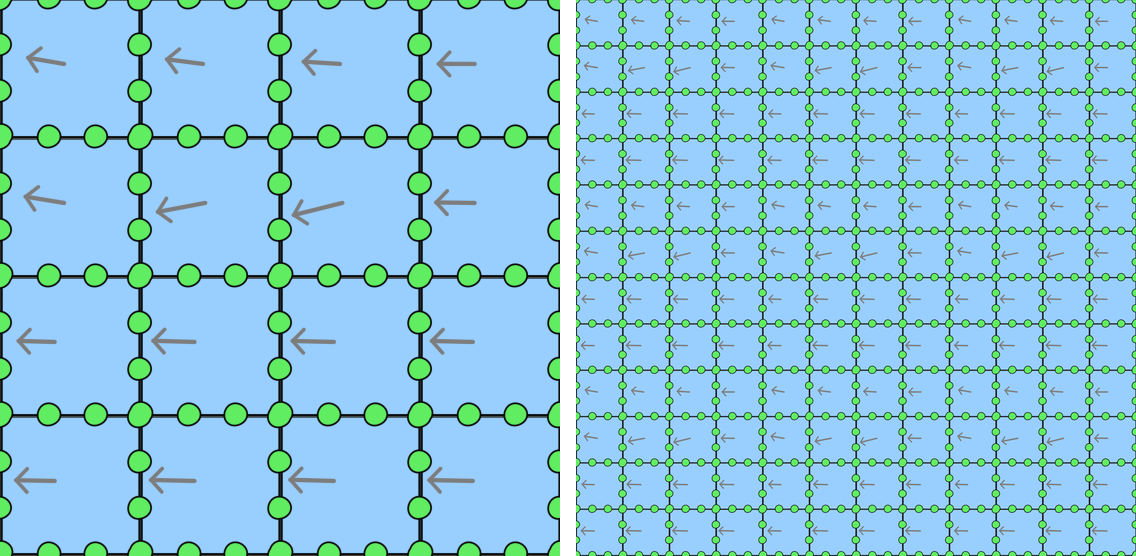
Left, the tile; right, the same tile 3 across and 3 down.
Write a Shadertoy shader that draws this pattern.

```glsl
// Square lattice of black rods strung with green beads on pale blue,
// with one grey flow arrow per cell. Rods and beads are wrapped distance
// functions; arrows follow a steady leftward wind bent by a small eddy.

#define CELLS 4.0
#define BEAD_RADIUS 0.087
#define OUTLINE 0.0125
#define WOBBLE 0.0016
#define ROD_V 0.0155
#define ROD_H 0.0125
#define SHAFT 0.0155
#define BARB 0.115
#define EDDY_CENTER vec2(1.55, 2.0)
#define SKY vec3(0.60, 0.81, 1.0)
#define GREEN vec3(0.38, 0.93, 0.38)
#define GREY vec3(0.49)

const vec3 INK = vec3(0.03, 0.04, 0.04);

float hash(vec2 p) {
    return fract(sin(dot(p, vec2(127.1, 311.7))) * 43758.5453);
}

// Signed offset to the nearest copy of a point repeated in every cell
vec2 wrapCell(vec2 p) {
    return fract(p + 0.5) - 0.5;
}

float segment(vec2 p, vec2 a, vec2 b) {
    vec2 pa = p - a, ba = b - a;
    return length(pa - ba * clamp(dot(pa, ba) / dot(ba, ba), 0.0, 1.0));
}

// Slightly uneven, hand-drawn disc
float bead(vec2 p, vec2 center) {
    vec2 q = wrapCell(p - center);
    float a = atan(q.y, q.x);
    return length(q) - BEAD_RADIUS - WOBBLE * (sin(2.0 * a + 0.6) + sin(3.0 * a + 2.0));
}

// Beads at thirds of each rod, and a doubled bead on each crossing
float beads(vec2 p) {
    float d = min(bead(p, vec2(0.006, 0.028)), bead(p, vec2(-0.006, 0.005)));
    for (int i = 1; i <= 2; i++) {
        float t = float(i) / 3.0;
        d = min(d, bead(p, vec2(t + 0.016, 0.018)));
        d = min(d, bead(p, vec2(-0.004, t + 0.013)));
    }
    return d;
}

// Arrow of one cell: tail position, length and rise vary with the flow
float arrow(vec2 p, vec2 cell) {
    vec2 fromEddy = cell - EDDY_CENTER;
    float r2 = dot(fromEddy, fromEddy);
    float eddy = exp(-2.5 * r2 * r2);
    float upper = step(1.5, cell.y);
    float calm = (1.0 - upper) * step(cell.x, 0.5);

    float tailX = mix(0.39, 0.457, upper) - mix(0.0015, 0.0075, upper) * cell.x * cell.x;
    vec2 tail = vec2(tailX + 0.02 * eddy, 0.54);
    float run = 0.31 - 0.018 * cell.y - 0.035 * calm + 0.08 * eddy;
    float rise = mix(0.009, 0.048 - 0.015 * cell.x, upper) - 0.12 * eddy;
    rise += 0.008 * (hash(cell) - 0.5);
    vec2 tip = tail + vec2(-run, rise);

    vec2 back = normalize(tail - tip);
    vec2 side = vec2(-back.y, back.x);
    float d = segment(p, tip, tail) - SHAFT;
    for (float s = -1.0; s <= 1.0; s += 2.0) {
        vec2 barbEnd = tip + BARB * (0.68 * back + 0.73 * s * side);
        d = min(d, segment(p, tip, barbEnd) - 0.85 * SHAFT);
    }
    return d;
}

void mainImage(out vec4 fragColor, in vec2 fragCoord) {
    vec2 p = fragCoord / iResolution.xy * CELLS;
    float soft = 0.75 * CELLS / iResolution.y;
    #define COVER(d) smoothstep(soft, -soft, d)

    vec3 color = mix(SKY, GREY, COVER(arrow(fract(p), mod(floor(p), CELLS))));

    // Rods with a faint lighter streak
    vec2 rod = wrapCell(p - vec2(0.004, 0.0085));
    color = mix(color, INK, COVER(abs(rod.y) - ROD_H));
    color = mix(color, vec3(0.36), COVER(abs(rod.y + 0.006) - 0.003));
    color = mix(color, INK, COVER(abs(rod.x) - ROD_V));
    color = mix(color, vec3(0.20), COVER(abs(rod.x) - 0.003));

    // Outlined beads over the rods
    float d = beads(p);
    color = mix(color, INK, COVER(d));
    color = mix(color, GREEN, COVER(d + OUTLINE));

    fragColor = vec4(color, 1.0);
}
```
